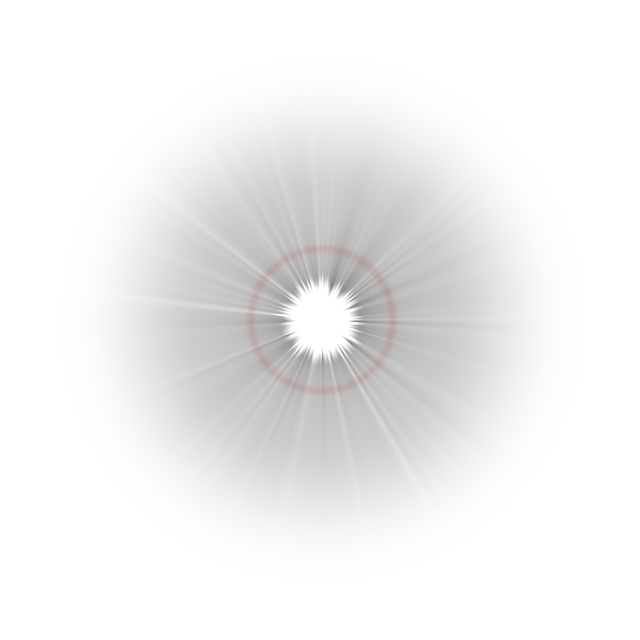
This background is drawn by a WebGL 2 fragment shader. Its source:

```glsl
#version 300 es
precision highp float;

uniform vec2 u_resolution;
out vec4 fragColor;

float hash(float n) {
    return fract(sin(n * 12.9898) * 43758.5453);
}

// Smooth noise around the circle; count is the number of cells per turn
float angularNoise(float turn, float count, float seed) {
    float x = fract(turn) * count;
    float cell = floor(x);
    float t = smoothstep(0.0, 1.0, x - cell);
    return mix(hash(cell + seed), hash(mod(cell + 1.0, count) + seed), t);
}

// Bright beams: direction in degrees, strength
const vec2 BEAMS[15] = vec2[15](
    vec2(142.0, 0.6), vec2(173.5, 0.6), vec2(-60.0, 0.65), vec2(-78.0, 0.4),
    vec2(93.0, 0.4), vec2(86.0, 0.45), vec2(106.0, 0.3), vec2(44.0, 0.35),
    vec2(0.5, 0.4), vec2(-101.0, 0.35), vec2(-115.0, 0.3), vec2(-158.0, 0.35),
    vec2(156.5, 0.35), vec2(-41.0, 0.25), vec2(124.0, 0.3));

float beams(float degreesAround) {
    float sum = 0.0;
    for (int i = 0; i < 15; i++) {
        float gap = abs(mod(degreesAround - BEAMS[i].x + 180.0, 360.0) - 180.0);
        sum += BEAMS[i].y * exp(-gap * gap / 1.8);
    }
    return sum;
}

void main() {
    vec2 p = (gl_FragCoord.xy - vec2(0.503, 0.5) * u_resolution) / min(u_resolution.x, u_resolution.y);
    float r = max(length(p), 0.001);
    float angle = atan(p.y, p.x + (r < 0.002 ? 0.001 : 0.0));
    float turn = angle / 6.2831853;

    // Grey halo, darkest near the core and fading to white
    float shade = 0.085 * pow(r, -0.49) * (1.0 - smoothstep(0.19, 0.39, r));
    shade += 0.01 * (1.0 - smoothstep(0.33, 0.44, r));

    // Fine and broad rays, strongest near the core
    float fine = angularNoise(turn, 150.0, 3.0) - 0.5;
    float broad = angularNoise(turn, 47.0, 210.0) - 0.5;
    float beam = beams(degrees(angle));
    float near = exp(-max(r - 0.06, 0.0) * 14.0);
    float rays = (fine * 0.5 + broad * 0.4) * mix(0.16, 0.8, near);
    rays += beam * mix(0.25, 0.75, near) - 0.03;
    shade *= 1.0 - rays;

    // White core with spiked rim
    float spike = 0.018 * fine + 0.012 * broad + 0.014 * beam;
    shade *= smoothstep(0.046, 0.068, r - spike);

    // Soft red ring
    float ring = exp(-pow((r - 0.111) / 0.0065, 2.0));
    vec3 color = vec3(1.0 - shade) - vec3(0.0, 0.075, 0.075) * ring;

    fragColor = vec4(clamp(color, 0.0, 1.0), 1.0);
}
```
